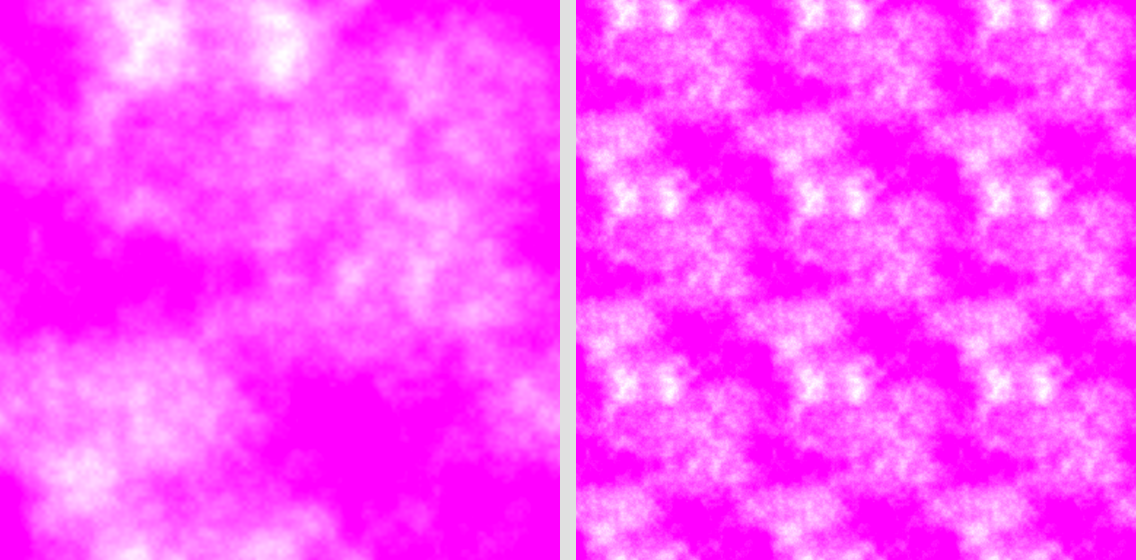
Left: one tile. Right: repeated 3 by 3.
Give the GLSL for this texture, as a three.js fragment shader.

```glsl
varying vec2 vUv;

const int OCTAVES = 6;
const float BASE_CELLS = 4.0;
const float FIRST_SEED = 3.0;
const float SEED_STEP = 17.0;
const vec3 MAGENTA = vec3(1.0, 0.0, 1.0);
const vec3 WHITE = vec3(1.0);

// Whole-number permutation, exact in floats
float permute(float x) {
  return mod((34.0 * x + 1.0) * x, 289.0);
}

// Random value from 0 to 1 on a lattice that wraps after `cells`
float latticeValue(vec2 cell, float cells, float seed) {
  vec2 wrapped = mod(cell, cells);
  return permute(permute(wrapped.x + seed) + wrapped.y) / 288.0;
}

// Smoothly blended value noise, centred on zero
float tiledNoise(vec2 uv, float cells, float seed) {
  vec2 p = uv * cells;
  vec2 cell = floor(p);
  vec2 blend = smoothstep(0.0, 1.0, fract(p));
  float bottom = mix(latticeValue(cell, cells, seed),
                     latticeValue(cell + vec2(1.0, 0.0), cells, seed), blend.x);
  float top = mix(latticeValue(cell + vec2(0.0, 1.0), cells, seed),
                  latticeValue(cell + vec2(1.0, 1.0), cells, seed), blend.x);
  return mix(bottom, top, blend.y) - 0.5;
}

// Octaves double in frequency and fade by `gain`
float tiledClouds(vec2 uv, float cells, float gain) {
  float sum = 0.0;
  float amplitude = 1.0;
  float seed = FIRST_SEED;
  for (int i = 0; i < OCTAVES; i++) {
    sum += amplitude * tiledNoise(uv, cells, seed);
    cells *= 2.0;
    amplitude *= gain;
    seed += SEED_STEP;
  }
  return sum;
}

void main() {
  float clouds = tiledClouds(vUv, BASE_CELLS, 0.63);

  // Low clouds clip to flat magenta, peaks approach white
  float brightness = 0.25;
  float contrast = 0.92;
  float whiteness = clamp(brightness + contrast * clouds, 0.0, 1.0);

  gl_FragColor = vec4(mix(MAGENTA, WHITE, whiteness), 1.0);
}
```
